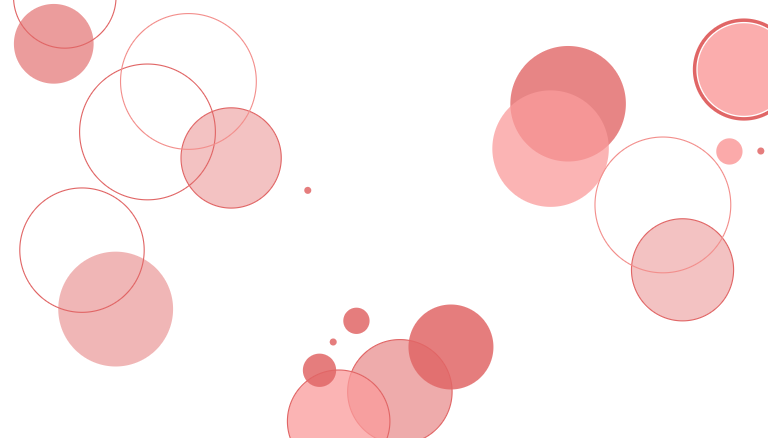
A Shadertoy shader for this background:

```glsl
const vec3 INK = vec3(0.88, 0.40, 0.40);
const vec3 PINK = vec3(0.98, 0.61, 0.61);

vec2 polar(float bearing, float dist) {
    return dist * vec2(cos(bearing), sin(bearing));
}

// Pixel coverage of the inside of a signed distance
float fill(float d) {
    return clamp(0.5 - d * iResolution.y, 0.0, 1.0);
}

float outline(float d) {
    return fill(d - 0.0013) - fill(d + 0.0013);
}

void mainImage(out vec4 fragColor, in vec2 fragCoord) {
    vec2 p = fragCoord / iResolution.y;
    float aspect = iResolution.x / iResolution.y;
    float opacity[7] = float[7](0.65, 0.48, 0.40, 0.55, 0.80, 0.40, 0.82);
    vec3 color = vec3(1.0);

    // Clusters zigzag between the upper and lower half
    for (int i = 0; i < 7; i++) {
        float f = float(i);
        vec2 center = vec2(aspect * (0.07 + 0.15 * f - 0.08 * sin(1.05 * f)),
                           (i % 2 == 0 ? 0.75 : 0.24) + 0.15 * cos(1.2 * f));
        vec2 q = p - center;
        bool outlined = i == 2 || i == 3 || i == 5;
        bool framed = i == 6;
        bool paired = i == 3 || i == 4;

        // Main disc
        float radius = i == 0 ? 0.091 : 0.122 + 0.01 * sin(2.0 * f);
        float d = length(q) - radius;
        if (framed) {
            color = mix(color, INK, fill(d));
            color = mix(color, vec3(1.0), fill(d + 0.008));
            color = mix(color, PINK, opacity[i] * fill(d + 0.011));
        } else {
            color = mix(color, INK, opacity[i] * fill(d));
        }
        if (outlined) color = mix(color, INK, outline(d));

        // Overlapping discs or rings
        int partners = framed ? 0 : (i == 2 || i == 3 ? 2 : 1);
        for (int j = 0; j < partners; j++) {
            float bearing = j == 0 ? 1.34 + 0.75 * mod(f, 4.3) : 4.8 - 1.36 * f;
            float reach = 0.155 - 0.045 * cos(1.57 * f);
            float size = paired ? 0.117 + 0.016 * (f - 3.0) - 0.02 * float(j)
                                : min(0.117 + 0.025 * f, 0.155);
            d = length(q - polar(bearing, reach)) - size;
            if (paired) {
                color = mix(color, j == 0 ? PINK : INK, (j == 0 ? 0.75 : 0.85) * fill(d));
                if (outlined && j == 0) color = mix(color, INK, outline(d));
            } else {
                bool pale = j == 1 || i == 5;
                color = mix(color, pale ? vec3(0.95, 0.56, 0.55) : INK, outline(d));
            }
        }

        // Small satellites on an arc
        for (int k = 0; k < 3; k++) {
            bool present = i == 3 || (i == 2 && k == 1) || (framed && k < 2);
            if (!present) continue;
            float bearing = 2.9 * (f - 2.0) - 0.4 + 0.38 * float(k - 1);
            float size = k == 1 ? 0.008 : 0.030 + 0.004 * float(k);
            d = length(q - polar(bearing, 0.19)) - size;
            color = mix(color, framed && k == 0 ? PINK : INK, 0.85 * fill(d));
        }
    }
    fragColor = vec4(color, 1.0);
}
```
